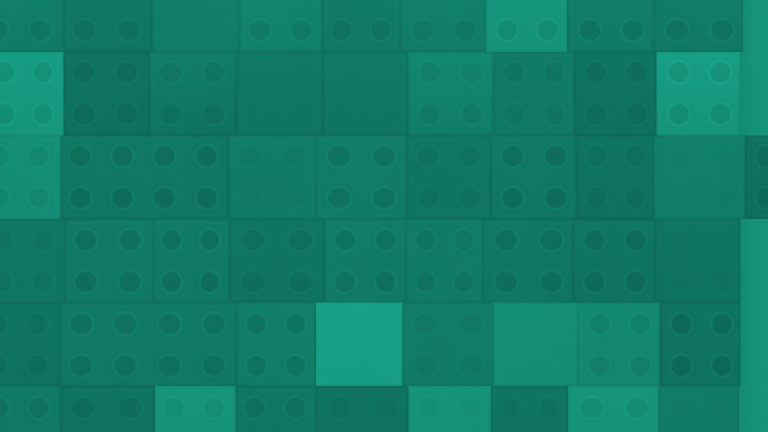
Give the GLSL for this pattern, as a WebGL 2 fragment shader.

```glsl
#version 300 es
precision highp float;
// Wall of studded toy blocks seen from above, in soft teal monochrome.
// A jittered grid gives the blocks; some neighbours fuse into double blocks.
// Each block hashes its tone, height and stud contrast; tones map to a ramp.

#define PITCH vec2(0.1952, 0.1933)
#define ORIGIN vec2(0.153, 0.1065)
#define EDGE_JITTER 0.14
#define DOUBLE_CHANCE 0.25
#define BRIGHT_CHANCE 0.25
#define STUD_RADIUS 0.137
#define RING_WIDTH 0.022
#define SEAM_WIDTH 0.035
#define LEAN 0.025
#define GROUND_COLUMN 8.0
#define DARK vec3(0.055, 0.430, 0.355)
#define LIGHT vec3(0.095, 0.645, 0.540)

uniform vec2 u_resolution;
out vec4 fragColor;

float hash(vec2 p) {
    return fract(sin(dot(p, vec2(127.1, 311.7))) * 43758.5453);
}

float noise(vec2 p) {
    vec2 i = floor(p), f = fract(p);
    f = f * f * (3.0 - 2.0 * f);
    return mix(mix(hash(i), hash(i + vec2(1, 0)), f.x),
               mix(hash(i + vec2(0, 1)), hash(i + vec2(1, 1)), f.x), f.y);
}

// Horizontal position of a block boundary, in cells
float boundary(float column, float row) {
    return column + (hash(vec2(column, row + 71.0)) - 0.5) * EDGE_JITTER;
}

// Soft ring and recessed centre of one stud; s is centred, in cells
float studTone(vec2 s, vec2 lean) {
    float r = length(s);
    float ring = 1.0 - smoothstep(0.3 * RING_WIDTH, RING_WIDTH, abs(r - STUD_RADIUS));
    float cap = 1.0 - smoothstep(STUD_RADIUS - 0.03, STUD_RADIUS - 0.01, r);
    float shadow = 1.0 - smoothstep(0.10, 0.21, length(s - lean));
    return 0.15 * ring - 0.12 * cap - 0.06 * shadow;
}

// Brightness along the colour ramp; p is in canvas heights
float wallTone(vec2 p, float aspect) {
    vec2 g = (p - ORIGIN) / PITCH;
    float row = floor(g.y), column = floor(g.x);
    if (g.x < boundary(column, row)) column -= 1.0;
    else if (g.x > boundary(column + 1.0, row)) column += 1.0;

    // Bare ground beyond the last column, except beside one longer row
    if (column >= GROUND_COLUMN && abs(row - 2.0) > 0.5) {
        float gap = g.x - boundary(GROUND_COLUMN, row);
        return 0.72 - 0.22 * exp(-gap * 9.0);
    }

    // Fuse some pairs of cells into one wide block
    float first = floor((column + row) * 0.5) * 2.0 - row;
    float cells = 1.0;
    if (hash(vec2(first, row + 40.0)) < DOUBLE_CHANCE && first + 1.0 < GROUND_COLUMN) {
        column = first;
        cells = 2.0;
    }
    float left = boundary(column, row), right = boundary(column + cells, row);
    vec2 id = vec2(column, row);
    vec2 size = vec2(right - left, 1.0);
    vec2 local = vec2(g.x - left, g.y - row);

    // Block tone, brighter toward the top of the canvas
    float h = hash(id + 3.7);
    float bright = step(1.0 - BRIGHT_CHANCE, hash(id + 19.3));
    float tone = 0.05 + 0.26 * h + bright * (0.38 + 0.2 * h);
    tone += 0.26 * smoothstep(0.62, 0.98, p.y) * hash(id + 8.1);
    tone += 0.05 * (local.y - 0.5);

    // Side face turned to the canvas centre, wider for taller blocks
    vec2 middle = (id + 0.5 * size) * PITCH + ORIGIN;
    vec2 outward = middle - vec2(0.5 * aspect, 0.5);
    float height = 0.4 + 1.6 * hash(id + 27.9);
    vec2 face = abs(outward) * LEAN * 3.0 * height;
    vec2 inner = mix(size - local, local, step(0.0, outward));
    vec2 side = 1.0 - smoothstep(face, face + 0.015, inner);
    tone += 0.05 * max(side.x, side.y) * (bright - 0.6);

    // Dark seam with a faint lit bevel
    vec2 border = min(local, size - local);
    float edge = min(border.x, border.y);
    tone -= 0.13 * (1.0 - smoothstep(0.0, SEAM_WIDTH, edge));
    tone += 0.035 * (1.0 - smoothstep(0.0, 0.02, abs(edge - 0.05)));

    // Two by two studs per cell; a few blocks stay smooth
    vec2 cell = vec2(local.x / size.x * cells, local.y);
    vec2 s = (fract(cell * 2.0) - 0.5) * 0.5 - outward * LEAN;
    float contrast = mix(0.15, 1.1, hash(id + 51.3)) * step(0.06, hash(id + 63.0));
    return tone + contrast * studTone(s, outward * 0.04);
}

void main() {
    float aspect = u_resolution.x / u_resolution.y;
    float tone = 0.0;
    // Average four samples to smooth all edges
    for (int i = 0; i < 4; i++) {
        vec2 offset = vec2(i % 2, i / 2) * 0.5 - 0.25;
        tone += 0.25 * wallTone((gl_FragCoord.xy + offset) / u_resolution.y, aspect);
    }
    // Uneven lighting
    vec2 p = gl_FragCoord.xy / u_resolution.y;
    tone += 0.07 * (noise(p * 5.0) - 0.5) + 0.025 * (noise(p * 38.0) - 0.5);
    fragColor = vec4(mix(DARK, LIGHT, clamp(tone, -0.1, 1.05)), 1.0);
}
```
